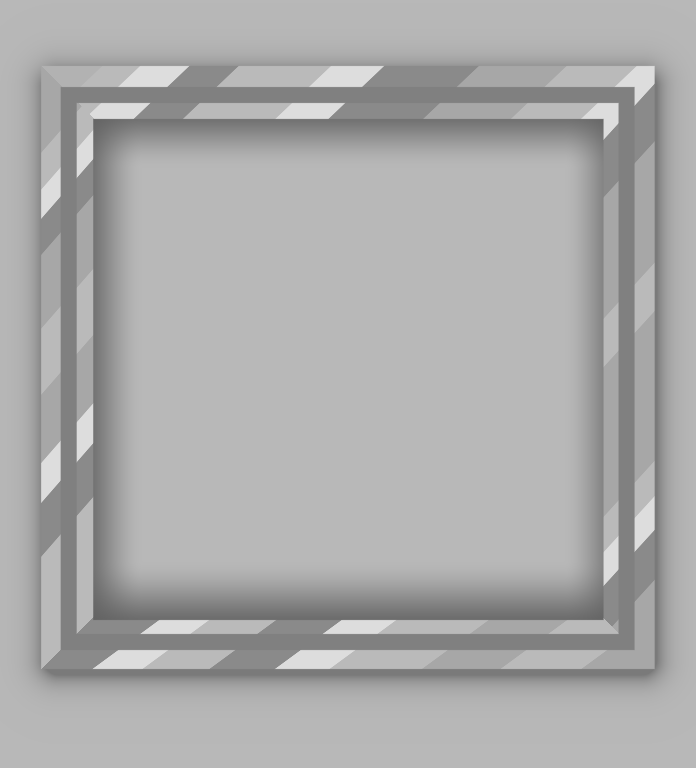
Give the GLSL for this background, as a WebGL 1 fragment shader.

```glsl
precision highp float;
// A grey square frame of slanted glossy stripes around a recessed panel.
// Each side paints tones along a skewed axis; nested rectangles cut the groove
// and the opening, and soft falloffs give the outer and inner shadows.
uniform vec2 u_resolution;

const float WHITE = 0.865;
const float LIGHT = 0.73;
const float MID = 0.655;
const float DARK = 0.54;
const float WALL = 0.72;

// Antialiased step across position e
float edge(float s, float e) {
  float px = 0.75 / u_resolution.y;
  return smoothstep(e - px, e + px, s);
}

// Coverage of an axis-aligned rectangle
float rect(vec2 p, vec2 lo, vec2 hi) {
  vec2 d = max(lo - p, p - hi);
  return 1.0 - edge(max(d.x, d.y), 0.0);
}

// Switches to each tone in turn as s passes the given positions
float stripes(float s, float tone, vec4 at, vec4 tones) {
  for (int i = 0; i < 4; i++) tone = mix(tone, tones[i], edge(s, at[i]));
  return tone;
}

float topSide(float s) {
  float c = mix(0.70, LIGHT, edge(s, 0.133));
  c = stripes(s, c, vec4(0.182, 0.246, 0.310, 0.430), vec4(WHITE, DARK, LIGHT, WHITE));
  return stripes(s, c, vec4(0.499, 0.622, 0.736, 0.827), vec4(DARK, MID, LIGHT, WHITE));
}

float leftSide(float s) {
  float c = mix(MID, LIGHT, edge(s, 0.199));
  c = stripes(s, c, vec4(0.247, 0.285, 0.332, 0.428), vec4(WHITE, DARK, MID, LIGHT));
  return stripes(s, c, vec4(0.514, 0.603, 0.655, 0.725), vec4(MID, WHITE, DARK, LIGHT));
}

float rightSide(float s) {
  float c = stripes(s, WHITE, vec4(0.109, 0.184, 0.342, 0.405), vec4(DARK, MID, LIGHT, MID));
  return stripes(s, c, vec4(0.600, 0.646, 0.690, 0.755), vec4(LIGHT, WHITE, DARK, MID));
}

float bottomSide(float s) {
  float c = stripes(s, DARK, vec4(0.120, 0.185, 0.272, 0.357), vec4(WHITE, LIGHT, DARK, WHITE));
  return stripes(s, c, vec4(0.428, 0.548, 0.650, 0.755), vec4(LIGHT, MID, LIGHT, MID));
}

// Picks the side nearest to p, so the corners are mitred
float frameTone(vec2 p, vec2 lo, vec2 hi) {
  vec2 a = p - lo;
  vec2 b = hi - p;
  float nearest = min(min(a.x, a.y), min(b.x, b.y));
  if (nearest == a.y) return topSide(p.x + 1.05 * a.y);
  if (nearest == b.y) return bottomSide(p.x - 1.36 * b.y);
  if (nearest == a.x) return leftSide(p.y + 1.15 * a.x);
  return rightSide(p.y - 1.1 * b.x);
}

// Wall darkened by the soft shadow the frame casts around itself
float wallTone(vec2 p, vec2 lo, vec2 hi) {
  vec2 q = p - vec2(0.003, 0.008);
  vec2 d = max(lo + 0.02 - q, q - hi + 0.02);
  float dist = max(length(max(d, 0.0)) - 0.02, 0.0);
  return WALL - 0.24 * exp(-dist / 0.014);
}

// Recessed panel, shaded inwards from its four edges
float panelTone(vec2 p, vec2 lo, vec2 hi) {
  vec2 a = p - lo;
  vec2 b = hi - p;
  float lit = smoothstep(-0.026, 0.065, a.x) * smoothstep(-0.024, 0.065, a.y)
            * smoothstep(-0.039, 0.052, b.x) * smoothstep(-0.021, 0.078, b.y);
  return mix(0.38, WALL, lit);
}

void main() {
  // Canvas units with y pointing down
  vec2 p = gl_FragCoord.xy / u_resolution * vec2(0.904, 1.0);
  p.y = 1.0 - p.y;

  vec2 frameLo = vec2(0.0534, 0.0859), frameHi = vec2(0.8503, 0.8711);
  vec2 panelLo = vec2(0.1211, 0.1549), panelHi = vec2(0.7839, 0.8073);

  // Wall, striped frame, groove, then the panel
  float tone = wallTone(p, frameLo, frameHi);
  float stripe = frameTone(p, frameLo, frameHi);
  float groove = rect(p, vec2(0.0788, 0.1133), vec2(0.8242, 0.8464))
               - rect(p, vec2(0.0996, 0.1341), vec2(0.8034, 0.8255));
  tone = mix(tone, stripe, rect(p, frameLo, frameHi));
  tone = mix(tone, 0.50, groove);
  tone = mix(tone, panelTone(p, panelLo, panelHi), rect(p, panelLo, panelHi));

  gl_FragColor = vec4(vec3(tone), 1.0);
}
```
